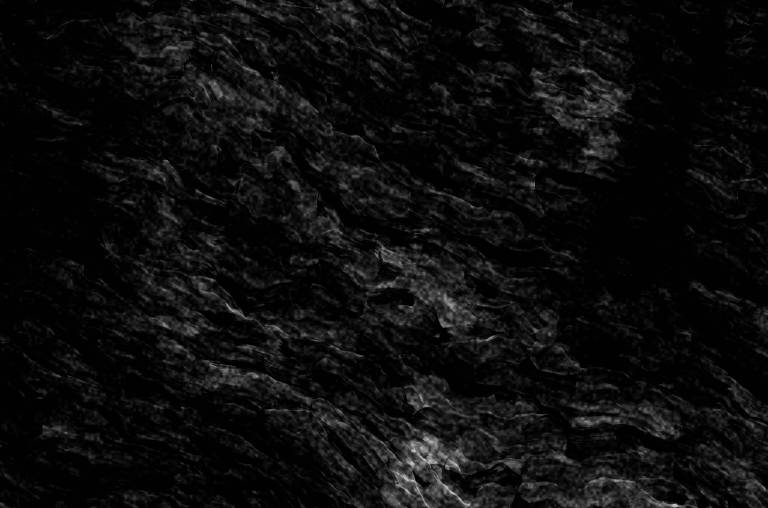
Give the GLSL for this texture, as a Shadertoy shader.

```glsl
// A dark, layered cliff face: sloping beds of broken rock in low raking light.

#define BED_SLOPE 0.38
#define BLOCK_FREQ vec2(4.5, 10.0)
#define LEVEL_SCALE 2.3
#define SHADOW_STEP 0.008
#define SHADOW_DEPTH 1.5
#define GRAIN 1.4
#define EXPOSURE 0.225
#define CONTRAST 0.213

vec3 hash3(vec2 p) {
    vec3 q = fract(vec3(p.xyx) * vec3(0.1031, 0.1030, 0.0973));
    q += dot(q, q.yxz + 33.33);
    return fract((q.xxy + q.yzz) * q.zyx);
}

float noise(vec2 p) {
    vec2 i = floor(p), f = fract(p);
    f = f * f * (3.0 - 2.0 * f);
    float low = mix(hash3(i).x, hash3(i + vec2(1, 0)).x, f.x);
    float high = mix(hash3(i + vec2(0, 1)).x, hash3(i + 1.0).x, f.x);
    return mix(low, high, f.y);
}

float fbm(vec2 p) {
    float sum = 0.0, weight = 0.57;
    for (int i = 0; i < 3; i++) {
        sum += weight * noise(p);
        p = p * 2.1 + 11.7;
        weight *= 0.5;
    }
    return sum;
}

// Angular cells: x = height of the tilted face, y = its tone.
vec2 blocks(vec2 q) {
    vec2 base = floor(q), face = vec2(0.0);
    float nearest = 9.0;
    for (int j = -1; j <= 1; j++)
    for (int i = -1; i <= 1; i++) {
        vec2 cell = base + vec2(i, j);
        vec3 rnd = hash3(cell);
        vec2 off = q - cell - 0.5 - (rnd.xy - 0.5) * 0.85;
        vec2 a = abs(off);
        float d = max(a.x, a.y) + 0.3 * min(a.x, a.y);
        if (d < nearest) {
            nearest = d;
            vec2 tilt = (rnd.yx - 0.5) * 0.7;
            face = vec2(rnd.z + dot(tilt, off), fract(rnd.x * 7.0 + rnd.z * 5.0));
        }
    }
    return face;
}

// Blocks broken into ever smaller blocks: x = total height, y = total tone.
vec2 relief(vec2 s, int levels) {
    vec2 total = vec2(0.0), freq = BLOCK_FREQ;
    float amp = 1.0;
    for (int i = 0; i < levels; i++) {
        vec2 face = blocks(s * freq + 17.3 * float(i));
        total += vec2(face.x * amp, (face.y - 0.5) * 0.9);
        freq *= LEVEL_SCALE;
        amp *= 0.6;
    }
    return total;
}

// Bedding coordinates: sheared along the slope, bent and made ragged.
vec2 bedding(vec2 p) {
    vec2 s = vec2(p.x, p.y + BED_SLOPE * p.x);
    s += vec2(0.06, 0.16) * (noise(p * 2.3 + 4.0) - 0.5);
    s += 0.030 * (vec2(noise(p * 14.0), noise(p * 14.0 + 31.0)) - 0.5);
    s += 0.009 * (vec2(noise(p * 48.0), noise(p * 48.0 + 57.0)) - 0.5);
    return s;
}

float rock(vec2 p) {
    vec2 s = bedding(p);
    vec2 lightDir = vec2(0.25, 1.0);
    float height = relief(s, 3).x;
    float light = relief(s, 4).y;

    // Shadows cast by ledges above
    float cover = 0.0;
    for (int i = 1; i <= 4; i++) {
        float t = float(i);
        float above = relief(s + lightDir * SHADOW_STEP * t, 3).x;
        cover = max(cover, above - height - 0.06 * t);
    }
    light -= SHADOW_DEPTH * smoothstep(0.08, 0.38, cover);

    // Lit upper rims
    float drop = height - relief(s + lightDir * 0.004, 3).x;
    light += 0.7 * smoothstep(0.1, 0.4, drop);

    // Thin laminations and grain
    light += 1.4 * (noise(s * vec2(28.0, 125.0)) - 0.5);
    light += GRAIN * (noise(p * 170.0) - 0.5);

    // Broad light and gloom, deep upright clefts, one pale patch
    light += 3.0 * (fbm(p * 2.4 + 8.0) - 0.5);
    light -= 1.1 * smoothstep(0.45, 0.0, p.x) + 0.4 * smoothstep(1.1, 1.5, p.x);
    float cleft = smoothstep(0.55, 0.75, noise(p * vec2(10.0, 2.0) + 3.0));
    light -= 1.3 * cleft * smoothstep(0.9, 1.15, p.x) * smoothstep(0.4, 0.7, p.y);
    vec2 patchOff = (p - vec2(0.83, 0.08)) / vec2(0.06, 0.07);
    light += 1.2 * exp(-dot(patchOff, patchOff));

    float tone = max(0.0, EXPOSURE + CONTRAST * light);
    return 0.004 + tone * tone;
}

void mainImage(out vec4 fragColor, in vec2 fragCoord) {
    // Four samples smooth the block edges
    float value = 0.0;
    for (int k = 0; k < 4; k++) {
        vec2 jitter = vec2(k & 1, k >> 1) * 0.5 - 0.25;
        value += 0.25 * rock((fragCoord + jitter) / iResolution.y);
    }
    fragColor = vec4(vec3(min(value, 0.75)), 1.0);
}
```
